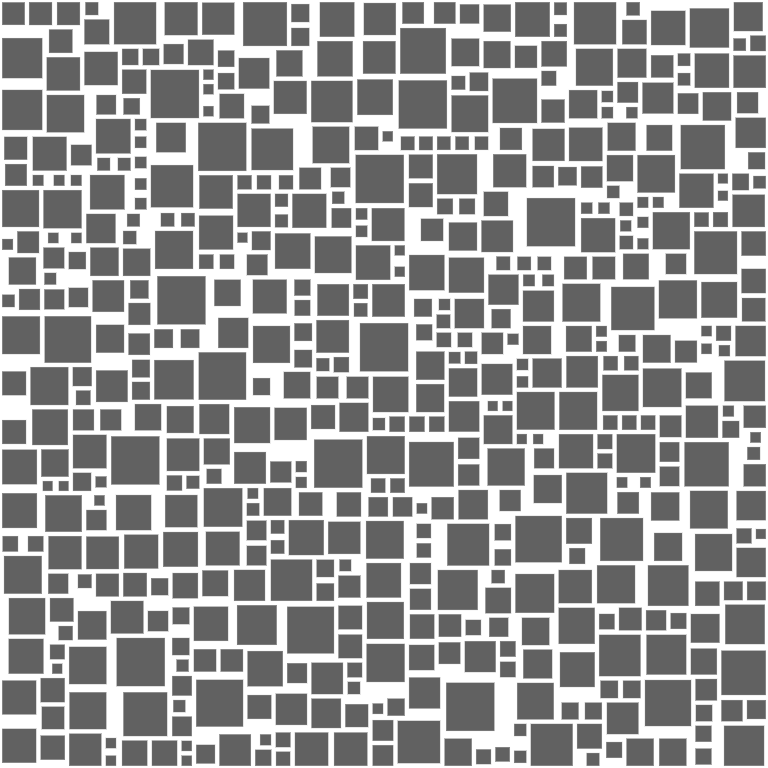
A three.js fragment shader for this pattern:

```glsl
// Grey squares of many sizes packed without overlap on white.
// A jittered pinwheel grid splits the canvas into irregular rectangles; each
// is cut greedily into squares until the rest is too thin, then inset by a gap.

varying vec2 vUv;

const vec3 SQUARE_COLOR = vec3(0.38);
const vec3 GROUND_COLOR = vec3(1.0);
const float GRID_COUNT = 19.0;   // rectangles along each side
const float LINE_JITTER = 0.36;  // shift of the dividing lines, in grid cells
const float GAP = 0.0057;        // least space between two squares
const float MIN_CELL = 0.0185;   // smallest square including its gap
const float MAX_CELL = 0.0685;   // largest square including its gap
const float EDGE_SOFTNESS = 0.001;
const int MAX_CUTS = 7;

float hash(vec2 p, float seed) {
  vec3 q = fract(vec3(p.xyx + seed * 7.31) * vec3(0.1031, 0.1030, 0.0973));
  q += dot(q, q.yzx + 33.33);
  return fract((q.x + q.y) * q.z);
}

// Position of the dividing line in a cell, where index is its row or column.
// The outermost lines stay straight so that they follow the canvas border.
float dividingLine(vec2 cell, float index) {
  bool border = index < 0.5 || index > GRID_COUNT - 0.5;
  float shift = border ? 0.0 : LINE_JITTER * (2.0 * hash(cell, 1.0) - 1.0);
  return (index + shift) / GRID_COUNT;
}

// Rectangle around a grid vertex: lower left corner in xy, upper right in zw.
// Vertical and horizontal lines alternate between cells like a checkerboard.
vec4 pinwheelRect(vec2 vertex) {
  vec2 lowerLeft = vertex - 1.0;
  vec2 lowerRight = vertex - vec2(0.0, 1.0);
  vec2 upperLeft = vertex - vec2(1.0, 0.0);
  bool even = mod(vertex.x + vertex.y, 2.0) < 0.5;
  vec2 leftCell = even ? lowerLeft : upperLeft;
  vec2 bottomCell = even ? lowerRight : lowerLeft;
  vec2 rightCell = even ? vertex : lowerRight;
  vec2 topCell = even ? upperLeft : vertex;
  return vec4(dividingLine(leftCell, leftCell.x),
              dividingLine(bottomCell, bottomCell.y),
              dividingLine(rightCell, rightCell.x),
              dividingLine(topCell, topCell.y));
}

// Signed distance to the nearest square cut from the rectangle of a vertex.
float squaresDistance(vec2 p, vec2 vertex) {
  vec4 rect = pinwheelRect(vertex);
  vec2 corner = rect.xy;
  vec2 size = rect.zw - rect.xy;
  float nearest = 1.0;

  for (int i = 0; i < MAX_CUTS; i++) {
    float side = min(min(size.x, size.y), MAX_CELL);
    if (side < MIN_CELL) break;

    vec2 longAxis = size.x > size.y ? vec2(1.0, 0.0) : vec2(0.0, 1.0);
    vec2 slack = size - side;
    bool last = dot(slack, longAxis) < MIN_CELL;
    float seed = 2.0 + 3.0 * float(i);

    // The last square floats freely, the others sit at one end.
    vec2 place = vec2(hash(vertex, seed), hash(vertex, seed + 1.0));
    float end = step(0.5, hash(vertex, seed + 2.0));
    if (!last) place = mix(place, vec2(end), longAxis);

    vec2 center = corner + slack * place + 0.5 * side;
    vec2 offset = abs(p - center);
    nearest = min(nearest, max(offset.x, offset.y) - 0.5 * (side - GAP));

    if (last) break;
    corner += longAxis * side * (1.0 - end);
    size -= longAxis * side;
  }
  return nearest;
}

void main() {
  // Only the rectangles at the four corners of a cell can reach into it.
  vec2 cell = floor(vUv * GRID_COUNT + 0.5);
  float d = 1.0;
  for (int y = 0; y < 2; y++) {
    for (int x = 0; x < 2; x++) {
      d = min(d, squaresDistance(vUv, cell + vec2(float(x), float(y))));
    }
  }
  float ground = smoothstep(-EDGE_SOFTNESS, EDGE_SOFTNESS, d);
  gl_FragColor = vec4(mix(SQUARE_COLOR, GROUND_COLOR, ground), 1.0);
}
```
